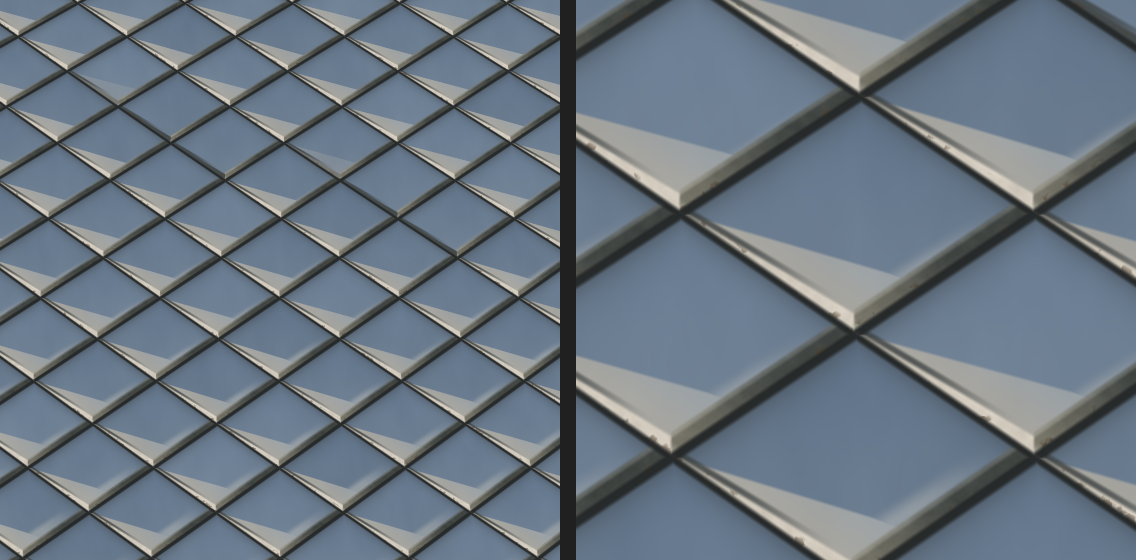
Left, the full canvas; right, a detail of the centre.
Reproduce this pattern procedurally as a three.js fragment shader.

```glsl
varying vec2 vUv;

float hash(vec2 p) {
  return fract(sin(dot(p, vec2(41.3, 289.1))) * 4375.5);
}

// Soft step whose width is measured in cells
float edge(float at, float x) {
  return smoothstep(at - 0.012, at + 0.012, x);
}

// Layered sines, roughly -1 to 1
float ripple(vec2 p) {
  float sum = 0.0, gain = 0.5;
  for (int i = 0; i < 4; i++) {
    sum += gain * sin(p.x + 1.7 * sin(p.y)) * sin(p.y * 0.8 + 1.3 * sin(p.x * 0.7));
    p = mat2(1.6, 1.2, -1.2, 1.6) * p + 2.1;
    gain *= 0.5;
  }
  return sum;
}

// Rows grow taller and wider toward the bottom; x runs down-right, y down-left
vec2 diamondGrid(vec2 uv, out float row) {
  float drop = 1.0 - uv.y;
  row = (sqrt(0.021 + 0.01328 * (drop - 0.5313)) - 0.14492) / 0.00664;
  float center = 0.4987 - 0.0022 * row + 0.0009 * row * row;
  float column = (uv.x - center) / (0.2135 + 0.0055 * row);
  return vec2(row + column, row - column);
}

// Two short runs of panels lie flush and catch little sun
float flushPanel(vec2 id) {
  float run = id.x + 3.0 * id.y + 10.0;
  float inRows = step(abs(id.y + 2.5), 0.6);
  return inRows * step(abs(run), 1.5) * (run < -0.5 ? 0.65 : 1.0);
}

void main() {
  float row;
  vec2 grid = diamondGrid(vUv, row);
  vec2 id = floor(grid);
  vec2 c = fract(grid);
  float closed = flushPanel(id);
  float tone = hash(id) - 0.5;
  float grime = ripple(vUv * vec2(38.0, 22.0));
  float grain = ripple(vUv * 190.0);

  // Blue panel, shaded below its upper edges
  vec3 color = vec3(0.42, 0.49, 0.57) + 0.035 * tone + 0.016 * grime;
  color += vec3(0.02, 0.015, 0.005) * (c.x + c.y - 1.0);
  float shade = max(exp(-c.x * 15.0), 0.8 * exp(-c.y * 18.0));
  color = mix(color, vec3(0.27, 0.31, 0.34), shade);

  // Hard sunlit wedge from the left corner, soft glow along the right edge
  float slope = 0.41 + 0.05 * tone;
  float wedge = edge(1.0 - slope * c.x, c.y);
  float glowStart = 0.87 - 0.03 * row + 0.03 * tone;
  float glow = smoothstep(glowStart - 0.05, glowStart + 0.05, c.x)
             * smoothstep(0.05, 0.6, c.y) * 0.85;
  vec3 sunlit = mix(vec3(0.60, 0.63, 0.65), vec3(0.66, 0.65, 0.62),
                    smoothstep(0.6, 1.0, c.y));
  sunlit += 0.015 * grime;
  float sun = max(wedge * (1.0 - closed), glow * (1.0 - 0.6 * closed));
  color = mix(color, sunlit, sun);

  // Lower left rim, widening toward the bottom corner
  float rimTop = 0.985 - 0.07 * c.x;
  vec3 rim = mix(vec3(0.70, 0.68, 0.63), vec3(0.83, 0.80, 0.75), smoothstep(0.0, 0.6, c.x));
  rim = mix(rim + 0.05 * grain, vec3(0.27, 0.29, 0.29), closed);
  float rimShadow = edge(rimTop - 0.03, c.y) * (1.0 - smoothstep(0.25, 0.85, c.x));
  color = mix(color, vec3(0.24, 0.26, 0.26), 0.8 * rimShadow);
  color = mix(color, rim, edge(rimTop, c.y));

  // Lower right rim, a shaded face with a paler top and bottom corner
  float face = edge(0.905, c.x) * edge(0.0, c.x - c.y);
  vec3 faceColor = mix(vec3(0.25, 0.27, 0.26), vec3(0.47, 0.46, 0.41),
                       smoothstep(0.3, 1.0, c.y));
  faceColor += 0.13 * (1.0 - smoothstep(0.915, 0.94, c.x));
  faceColor += 0.22 * smoothstep(0.93, 1.0, c.y) + 0.03 * grain;
  color = mix(color, faceColor, face);

  // Dark seams, with worn specks where rims meet them
  float seam = max(1.0 - smoothstep(0.022, 0.05, c.x), 1.0 - smoothstep(0.01, 0.035, c.y));
  seam = max(seam, smoothstep(0.975, 1.0, max(c.x, c.y)));
  float wear = smoothstep(0.25, 0.55, grain) * smoothstep(0.95, 0.98, max(c.x, c.y));
  color = mix(color, vec3(0.30, 0.24, 0.17), 0.5 * wear);
  color = mix(color, vec3(0.14, 0.15, 0.15), 0.92 * seam);

  gl_FragColor = vec4(color, 1.0);
}
```
